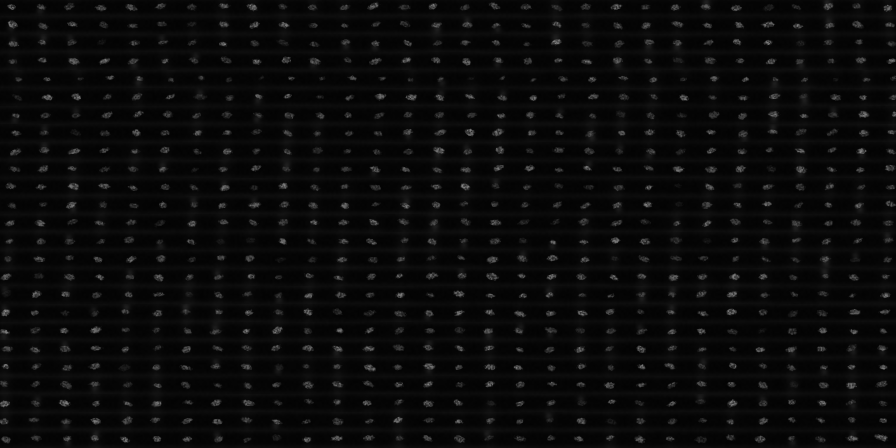
Reproduce this pattern procedurally as a Shadertoy shader.

```glsl
// Rows of small mottled grey flecks on near-black ribbed cloth. Each grid cell
// holds one hashed ellipse; rows slide sideways by a stepped, drifting offset.
// Faint ribs lie between the rows, and soft vertical smears follow the columns.

const vec2 GRID = vec2(29.6, 24.9);      // repeats across and down
const vec2 CANVAS = vec2(2.0, 1.0);      // canvas size in heights
const float FIRST_ROW = 0.39;            // depth of the top row, in cells
const float JUMP_ROW = 4.0;              // row where the sideways offset jumps
const vec2 FLECK_RADIUS = vec2(0.0105, 0.0060);

float hash(vec2 p) {
    vec3 q = fract(vec3(p.xyx) * 0.1031);
    q += dot(q, q.yzx + 33.33);
    return fract((q.x + q.y) * q.z);
}

float valueNoise(vec2 p) {
    vec2 i = floor(p);
    vec2 f = fract(p);
    f = f * f * (3.0 - 2.0 * f);
    float low = mix(hash(i), hash(i + vec2(1, 0)), f.x);
    float high = mix(hash(i + vec2(0, 1)), hash(i + vec2(1, 1)), f.x);
    return mix(low, high, f.y);
}

float bell(float x, float width) {
    float t = x / width;
    return exp(-t * t);
}

mat2 rotation(float angle) {
    float c = cos(angle), s = sin(angle);
    return mat2(c, -s, s, c);
}

// Sideways position of a row's first fleck, in cells
float rowOffset(float row) {
    if (row < JUMP_ROW) return 0.35 + 0.03 * row;
    return max(0.17, 0.60 - 0.032 * (row - JUMP_ROW));
}

// Approximate signed distance to an ellipse
float ellipse(vec2 p, vec2 radius) {
    return (length(p / radius) - 1.0) * min(radius.x, radius.y);
}

// Brightness of one fleck; p is measured from the cell centre in heights
float fleck(vec2 p, vec2 id, float pixel) {
    vec2 jitter = vec2(hash(id + 11.0), hash(id + 23.0)) - 0.5;
    p -= jitter * vec2(0.0075, 0.0050);
    p *= rotation((hash(id + 37.0) - 0.5) * 0.9);

    float size = mix(0.78, 1.12, hash(id + 41.0));
    size *= id.y == JUMP_ROW ? 0.75 : 1.0;
    vec2 radius = FLECK_RADIUS * size;
    radius *= vec2(mix(0.80, 1.08, hash(id + 53.0)), mix(0.82, 1.12, hash(id + 59.0)));

    // Ragged outline and mottled inside
    float ragged = (valueNoise(p * 260.0 + id * 17.0) - 0.5) * 0.0028;
    float soft = max(pixel, 0.0010);
    float mask = smoothstep(soft, -soft, ellipse(p, radius) + ragged);
    float mottle = mix(0.30, 1.25, valueNoise(p * 330.0 + id * 29.0));

    // Most flecks are mid grey, some nearly worn away
    float strength = mix(0.18, 0.40, hash(id + 67.0));
    strength *= mix(0.30, 1.0, smoothstep(0.0, 0.22, hash(id + 71.0)));

    // A few flecks trail a dim ghost above or below
    float side = hash(id + 83.0) < 0.5 ? -1.0 : 1.0;
    float ghost = bell(p.x, 0.008) * bell(p.y - side * 0.009, 0.008);
    ghost *= 0.07 * step(0.85, hash(id + 97.0));
    return mask * mottle * strength + ghost;
}

// Dark ribbed ground; local is the offset from the cell centre, in cells
float ground(vec2 uv, vec2 local, vec2 id) {
    float ribVariation = mix(0.65, 1.15, valueNoise(vec2(uv.x * 18.0, id.y * 7.0)));
    float rib = bell(0.5 - abs(local.y), 0.17) * 0.032 * ribVariation;
    float patchy = valueNoise(vec2(id.x * 7.0, uv.y * 14.0));
    float smear = bell(local.x, 0.20) * 0.034 * patchy * patchy;
    float grain = (valueNoise(uv * CANVAS * 190.0) - 0.5) * 0.009;
    return 0.016 + rib + smear + grain;
}

void mainImage(out vec4 fragColor, in vec2 fragCoord) {
    vec2 uv = fragCoord / iResolution.xy;
    float pixel = 1.0 / iResolution.y;

    // Rows count down from the top
    vec2 cell = vec2(uv.x, 1.0 - uv.y) * GRID;
    cell.y += 0.5 - FIRST_ROW;
    cell.x += 0.5 - rowOffset(floor(cell.y));
    vec2 id = floor(cell);
    vec2 local = fract(cell) - 0.5;

    float grey = ground(uv, local, id);
    grey += fleck(local * CANVAS / GRID, id, pixel);
    fragColor = vec4(vec3(clamp(grey, 0.0, 1.0)), 1.0);
}
```
